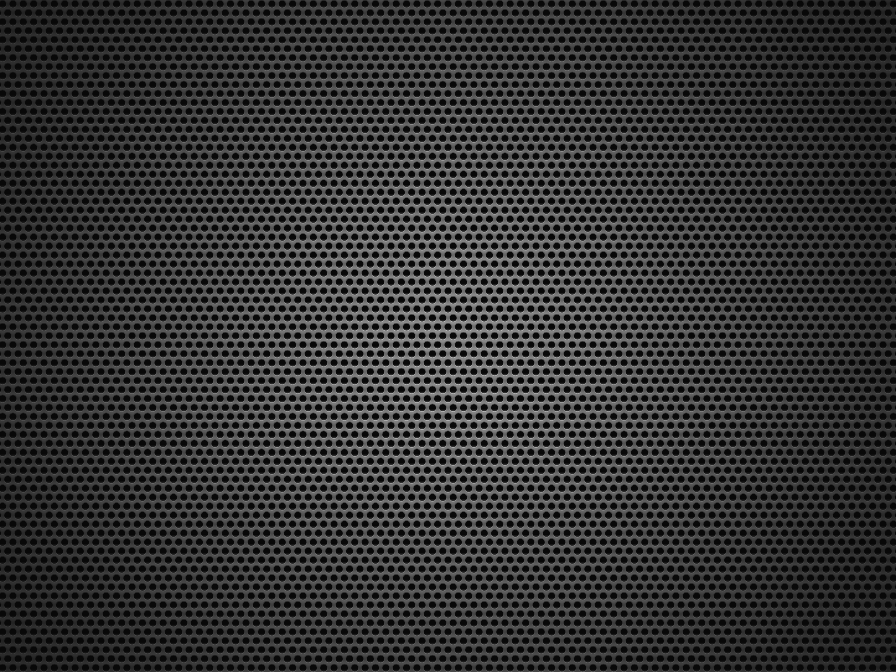
Reproduce this pattern procedurally as a Shadertoy shader.

```glsl
const float COLUMNS = 86.5;
const float ROW_STEP = 0.8660254;
const float HOLE_RADIUS = 0.335;
const float LIP_WIDTH = 0.07;

vec2 hashGradient(vec2 cell) {
    float angle = 6.2831853 * fract(sin(dot(cell, vec2(127.1, 311.7))) * 43758.5);
    return vec2(cos(angle), sin(angle));
}

float gradientNoise(vec2 p) {
    vec2 i = floor(p), f = fract(p);
    vec2 u = f * f * f * (f * (f * 6.0 - 15.0) + 10.0);
    vec2 e = vec2(0.0, 1.0);
    float low = mix(dot(hashGradient(i), f),
                    dot(hashGradient(i + e.yx), f - e.yx), u.x);
    float high = mix(dot(hashGradient(i + e.xy), f - e.xy),
                     dot(hashGradient(i + e.yy), f - e.yy), u.x);
    return mix(low, high, u.y);
}

// Offset from the nearest hole centre in staggered rows
vec2 staggeredCell(vec2 p) {
    float row = floor(p.y / ROW_STEP + 0.5);
    float shift = 0.5 * mod(row, 2.0);
    return vec2(fract(p.x - shift) - 0.5, p.y - row * ROW_STEP);
}

float disc(vec2 p, float radius, float blur) {
    return 1.0 - smoothstep(-blur, blur, length(p) - radius);
}

// Sheet brightness falls off from a soft central light
float sheetLight(vec2 centered) {
    float falloff = length(centered * vec2(0.95, 1.0));
    return mix(0.51, 0.145, smoothstep(-0.1, 0.85, falloff));
}

float perforatedSheet(vec2 p, float light, float pixel) {
    vec2 q = staggeredCell(p);
    float blur = 0.4 * pixel;
    float hole = disc(q, HOLE_RADIUS, blur);
    float lip = disc(q, HOLE_RADIUS + LIP_WIDTH, blur) - hole;
    float slope = -q.y / max(length(q), 0.001);

    // Ribbed sheet, lit lower lip and shaded upper lip
    float rib = 1.0 - 0.13 * cos(6.2831853 * q.y / ROW_STEP);
    float shade = light * rib * (1.0 + lip * 0.4 * slope);

    // Dark bore with a lit lower wall
    float wall = smoothstep(0.1, HOLE_RADIUS, -q.y);
    float bore = 0.032 + light * 0.4 * wall;
    return mix(shade, bore, hole);
}

void mainImage(out vec4 fragColor, in vec2 fragCoord) {
    vec2 centered = (fragCoord - 0.5 * iResolution.xy) / iResolution.y;
    float scale = COLUMNS * 0.75;
    vec2 p = centered * scale;
    float pixel = scale / iResolution.y;

    // Fine horizontal brushing
    float grain = gradientNoise(p * vec2(0.12, 1.7));
    float light = sheetLight(centered) * (1.0 + 0.05 * grain);
    fragColor = vec4(vec3(perforatedSheet(p, light, pixel)), 1.0);
}
```
